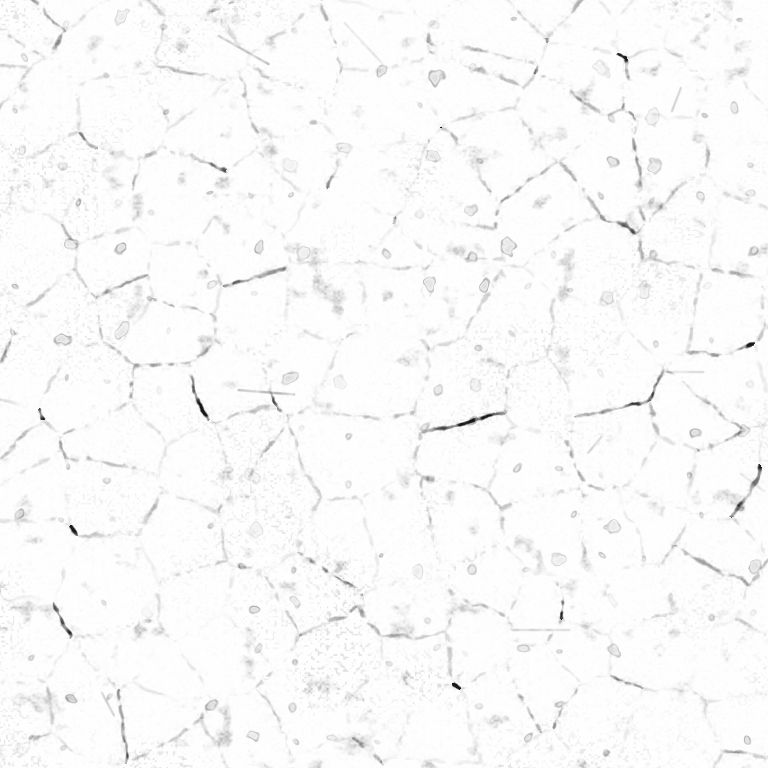
Give the GLSL for this texture, as a WebGL 1 fragment shader.

```glsl
precision highp float;

uniform vec2 u_resolution;

#define CELLS 11.0
#define CRACK_WIDTH 0.0021
#define CRACK_INK 0.30
#define GASH_INK 0.80
#define PIT_GRID 17.0
#define PIT_INK 0.27
#define DUST_INK 0.16
#define SCRATCHES 9
#define SCRATCH_INK 0.32
#define PAPER 0.996

float hash(vec2 p) {
  return fract(sin(dot(p, vec2(127.1, 311.7))) * 43758.5453);
}

vec2 hash2(vec2 p) {
  return vec2(hash(p), hash(p + 57.3));
}

float noise(vec2 p) {
  vec2 i = floor(p), f = fract(p);
  f = f * f * (3.0 - 2.0 * f);
  return mix(mix(hash(i), hash(i + vec2(1.0, 0.0)), f.x),
             mix(hash(i + vec2(0.0, 1.0)), hash(i + 1.0), f.x), f.y);
}

float fbm(vec2 p) {
  float sum = 0.0, amp = 0.5;
  for (int i = 0; i < 4; i++) {
    sum += amp * noise(p);
    p = p * 2.03 + 17.1;
    amp *= 0.5;
  }
  return sum;
}

vec2 wobble(vec2 p) {
  return vec2(fbm(p), fbm(p + 41.7)) - 0.47;
}

// Distance to the nearest cell border, and a random value for that border
vec2 cellBorder(vec2 p) {
  vec2 base = floor(p), nearest = vec2(0.0), home = base;
  float best = 9.0;
  for (int y = -1; y <= 1; y++)
    for (int x = -1; x <= 1; x++) {
      vec2 id = base + vec2(x, y);
      vec2 r = id + hash2(id) - p;
      if (dot(r, r) < best) { best = dot(r, r); nearest = r; home = id; }
    }
  vec2 border = vec2(9.0, 0.0);
  for (int y = -2; y <= 2; y++)
    for (int x = -2; x <= 2; x++) {
      vec2 id = home + vec2(x, y);
      vec2 r = id + hash2(id) - p;
      vec2 gap = r - nearest;
      if (dot(gap, gap) > 0.0001) {
        float d = dot(0.5 * (r + nearest), normalize(gap));
        if (d < border.x) border = vec2(d, hash(id + home + 3.7));
      }
    }
  return border;
}

// Broken hairline cracks, with a few borders opening into dark gashes
float cracks(vec2 p, float px) {
  vec2 q = p + 0.05 * wobble(p * 5.0) + 0.012 * wobble(p * 45.0);
  vec2 border = cellBorder(q * CELLS + 4.0);
  float d = border.x / CELLS;
  float beads = noise(p * 130.0 + 9.0);
  float broken = smoothstep(0.22, 0.75, beads) * smoothstep(0.2, 0.6, noise(p * 24.0));
  float strength = CRACK_INK * (0.25 + 1.1 * border.y * border.y);
  float width = CRACK_WIDTH * (0.5 + beads);
  float hairline = 1.0 - smoothstep(0.2 * width, width + px, d);
  float open = smoothstep(0.80, 0.95, border.y) * smoothstep(0.42, 0.75, noise(p * 15.0 + 31.0));
  float gashWidth = CRACK_WIDTH * (0.5 + 1.5 * open * beads);
  float gash = 1.0 - smoothstep(0.3 * gashWidth, gashWidth + px, d);
  float fringe = exp(-d * 220.0) * smoothstep(0.5, 0.9, noise(p * 260.0));
  return hairline * broken * strength + gash * open * GASH_INK * (0.4 + 0.6 * beads)
       + 0.13 * fringe * border.y;
}

// Small uneven rings and blots
float pits(vec2 p, float px) {
  vec2 id = floor(p * PIT_GRID);
  vec2 rnd = hash2(id + 11.0);
  vec2 q = p - (id + 0.25 + 0.5 * rnd) / PIT_GRID;
  float angle = 6.2832 * rnd.x;
  q = mat2(cos(angle), -sin(angle), sin(angle), cos(angle)) * q;
  q.x *= 1.0 + 0.8 * rnd.y;
  float radius = mix(0.003, 0.011, pow(hash(id + 23.0), 2.5));
  float d = length(q) + 0.9 * radius * (noise(p * 150.0) - 0.5);
  float ring = 1.0 - smoothstep(0.0, 0.0016 + px, abs(d - radius));
  float blot = 1.0 - smoothstep(0.2 * radius, 1.3 * radius, d);
  float present = step(0.45, hash(id + 71.0));
  float ink = PIT_INK * (0.25 + hash(id + 5.0));
  return present * ink * (ring * (0.3 + 0.7 * noise(p * 180.0)) + 0.35 * blot);
}

// Short straight scratches
float scratches(vec2 p, float px) {
  float ink = 0.0;
  for (int i = 0; i < SCRATCHES; i++) {
    vec2 seed = vec2(float(i) * 3.1, 8.3);
    float angle = 6.2832 * hash(seed + 2.0);
    vec2 along = vec2(cos(angle), sin(angle)) * mix(0.02, 0.09, hash(seed + 4.0));
    vec2 q = p - hash2(seed);
    float t = clamp(dot(q, along) / dot(along, along), 0.0, 1.0);
    float line = 1.0 - smoothstep(0.0004, 0.0014 + px, length(q - along * t));
    ink = max(ink, line * (0.3 + 0.7 * hash(seed + 6.0)));
  }
  return ink * SCRATCH_INK * (0.4 + 0.6 * noise(p * 140.0));
}

// Fine grain everywhere, gathered into cloudy smudges
float dust(vec2 p) {
  float grain = noise(p * 340.0);
  float cloud = smoothstep(0.48, 0.78, fbm(p * 9.0 + 60.0));
  float smudge = smoothstep(0.62, 0.82, fbm(p * 34.0 + 15.0));
  float specks = smoothstep(0.55, 0.95, grain);
  return DUST_INK * (specks * (0.08 + 0.6 * cloud) + smudge * (0.4 + 1.2 * grain));
}

void main() {
  vec2 p = gl_FragCoord.xy / u_resolution.y;
  float px = 1.0 / u_resolution.y;
  float ink = cracks(p, px) + pits(p, px) + scratches(p, px) + dust(p);
  gl_FragColor = vec4(vec3(PAPER - min(ink, 0.9)), 1.0);
}
```
